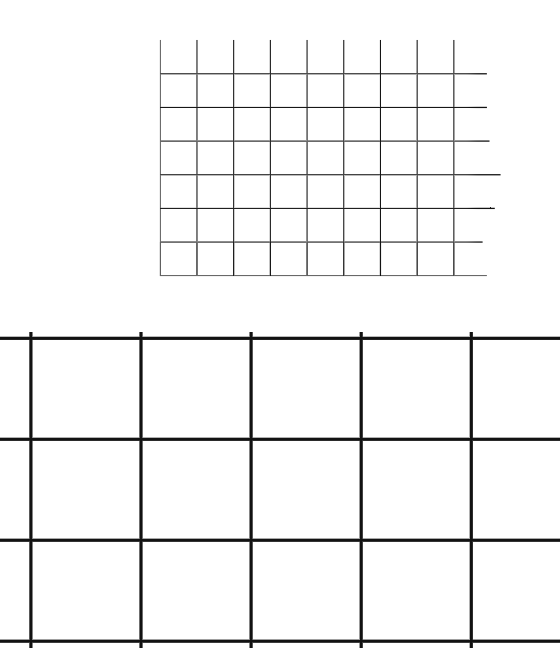
Top, the full canvas; bottom, a detail of the centre.
A WebGL 1 fragment shader for this pattern:

```glsl
precision highp float;
// Thin black grid, nine uprights by seven level lines, on a white sheet.
// Lines are box-filtered bands around the nearest grid index; the level lines
// overrun to the right by uneven lengths. Blank margins make the sheet tile.

uniform vec2 u_resolution;

// Share of a pixel covered by the interval from lo to hi around x.
float cover(float x, float lo, float hi, float pixel) {
    float left = max(lo, x - 0.5 * pixel);
    float right = min(hi, x + 0.5 * pixel);
    return max(right - left, 0.0) / pixel;
}

// Length of a level line in cells: longest at the middle rows, short at row 1.
float rowLength(float row) {
    float bulge = 0.4 * exp(-1.1 * (row - 2.75) * (row - 2.75));
    float notch = 0.13 * (1.0 - min(abs(row - 1.0), 1.0));
    return 8.9 + bulge - notch;
}

void main() {
    // Canvas units: height 1, width 16/9.
    vec2 p = gl_FragCoord.xy / u_resolution * vec2(16.0 / 9.0, 1.0);
    vec2 pixel = vec2(16.0 / 9.0, 1.0) / u_resolution;

    vec2 cell = vec2(0.1165, 0.1065);
    vec2 q = p - vec2(0.5088, 0.1275);
    vec2 index = clamp(floor(q / cell + 0.5), vec2(0.0), vec2(8.0, 6.0));
    vec2 offset = q - index * cell;

    // Outer left and bottom lines are thinner than the inner ones.
    vec2 halfWidth = mix(vec2(0.0011), vec2(0.0017), step(0.5, index));

    // Uprights are a little heavier in the lowest row.
    halfWidth.x *= 1.0 + 0.15 * step(q.y, cell.y);
    float upright = cover(offset.x, -halfWidth.x, halfWidth.x, pixel.x)
                  * cover(q.y, -halfWidth.y, 0.746, pixel.y);

    // Inner level lines swell towards their loose right ends.
    halfWidth.y *= 1.0 + 0.2 * step(0.5, index.y) * smoothstep(8.3, 8.7, q.x / cell.x);
    float level = cover(offset.y, -halfWidth.y, halfWidth.y, pixel.y)
                * cover(q.x, -0.0011, rowLength(index.y) * cell.x, pixel.x);

    // Small ink speck above one overrun.
    float speckRadius = length(q - cell * vec2(9.0, 2.025));
    float speck = clamp((0.0017 - speckRadius) / pixel.y + 0.5, 0.0, 1.0);

    float ink = max(max(upright, level), speck);
    gl_FragColor = vec4(mix(vec3(1.0), vec3(0.07), ink), 1.0);
}
```
